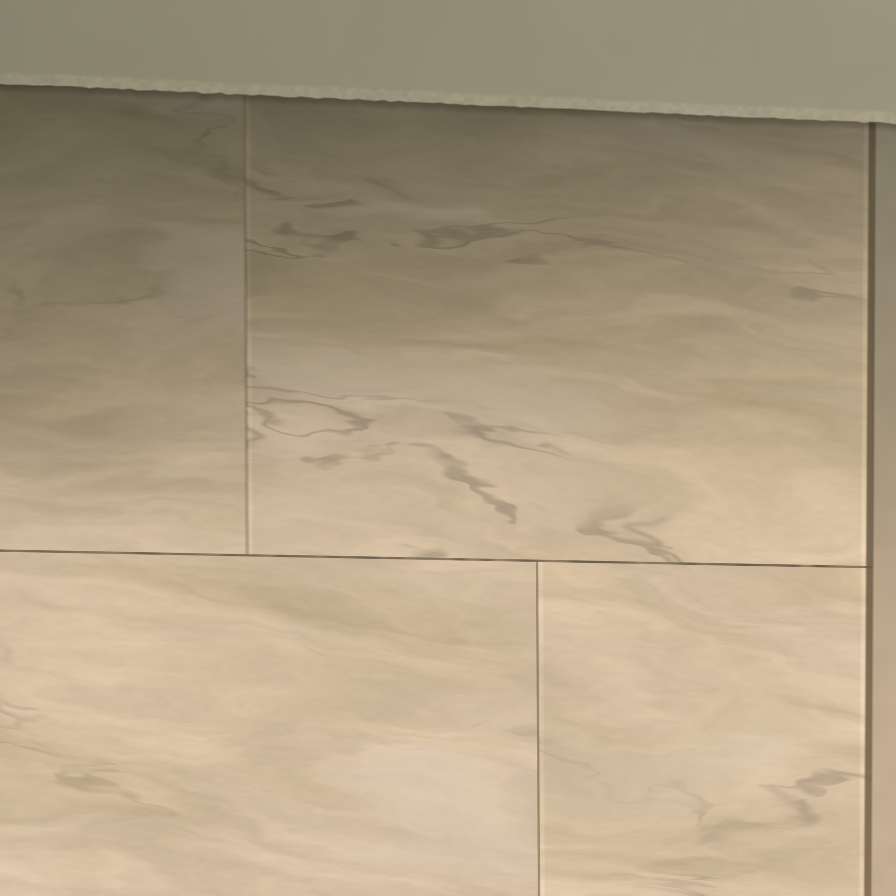
Write a three.js fragment shader that draws this texture.

```glsl
// Large travertine wall tiles in a half-offset bond below a sloping ceiling.
// Stretched, warped noise makes the grain, reseeded for each tile; thin joints,
// a corner gap, a side strip and a soft light falloff complete the wall.

#define TILE_SIZE vec2(0.70, 0.52)
#define FIRST_JOINT vec2(0.2745, 0.3855)
#define ROW_SHIFT 0.3235
#define JOINT_SLOPE 0.0190
#define CEILING_EDGE 0.9065
#define CEILING_SLOPE 0.0445
#define TRIM_HEIGHT 0.0130
#define CORNER_X 0.9685
#define JOINT_HALF 0.0007
#define GRAIN_SCALE vec2(4.2, 17.0)
#define GRAIN_STRENGTH 0.30
#define SOFT 0.0012

varying vec2 vUv;

const vec3 STONE_DARK = vec3(0.41, 0.38, 0.30);
const vec3 STONE_LIGHT = vec3(0.835, 0.745, 0.625);
const vec3 VEIN_PALE = vec3(0.86, 0.80, 0.71);
const vec3 JOINT_BROWN = vec3(0.36, 0.31, 0.24);

float hash(vec2 p) {
  vec3 q = fract(vec3(p.xyx) * 0.1031);
  q += dot(q, q.yzx + 33.33);
  return fract((q.x + q.y) * q.z);
}

float noise(vec2 p) {
  vec2 i = floor(p), f = fract(p);
  f = f * f * (3.0 - 2.0 * f);
  return mix(mix(hash(i), hash(i + vec2(1.0, 0.0)), f.x),
             mix(hash(i + vec2(0.0, 1.0)), hash(i + 1.0), f.x), f.y);
}

float fbm(vec2 p) {
  float sum = 0.0, amp = 0.5;
  for (int i = 0; i < 5; i++) {
    sum += amp * noise(p);
    p = mat2(0.98, 0.17, -0.17, 0.98) * p * 2.03 + 17.3;
    amp *= 0.52;
  }
  return sum;
}

// Soft-edged line around signed distance d
float line(float d, float halfWidth, float soft) {
  return 1.0 - smoothstep(halfWidth, halfWidth + soft, abs(d));
}

// Layered grain, dark and pale veins, seeded by the tile
vec3 stone(vec2 uv, vec2 tile, float light) {
  float seed = hash(tile + 40.0);
  vec2 p = uv;
  p.y += (seed - 0.35) * 0.22 * p.x;
  p = p * GRAIN_SCALE + seed * 61.0 + 20.0;
  vec2 warp = vec2(fbm(p * 0.55 + 5.0), fbm(p * 0.6 + 31.0)) - 0.5;
  vec2 q = p + warp * vec2(1.6, 3.4);

  float broad = fbm(q * 0.55) - 0.5;
  float fine = fbm(q * vec2(2.0, 2.4) + 9.0) - 0.5;
  float fleck = noise(uv * vec2(95.0, 260.0) + warp * 6.0) - 0.5;
  float grain = broad * 0.65 + fine * 0.55 + fleck * 0.07;

  vec3 col = mix(STONE_DARK, STONE_LIGHT, light);
  col *= 1.0 + GRAIN_STRENGTH * grain;
  col.b *= 1.0 + 0.10 * broad;

  float ridge = abs(fbm(q * vec2(0.75, 0.65) + 70.0) - 0.5);
  float patches = smoothstep(0.48, 0.70, fbm(p * 0.5 + 90.0));
  col *= 1.0 - 0.15 * patches * (1.0 - smoothstep(0.0, 0.035, ridge));
  float cloud = smoothstep(0.54, 0.74, fbm(q * 0.7 + 120.0));
  return mix(col, VEIN_PALE * mix(0.58, 1.0, light), 0.36 * cloud);
}

void main() {
  vec2 uv = vUv;

  // Tile grid, tilted slightly by perspective
  vec2 wall = vec2(uv.x + 0.006 * (uv.y - 0.6), uv.y + JOINT_SLOPE * uv.x);
  float rowPos = (wall.y - FIRST_JOINT.y) / TILE_SIZE.y;
  float row = floor(rowPos);
  float odd = mod(row, 2.0);
  float colPos = (wall.x - FIRST_JOINT.x - ROW_SHIFT * odd) / TILE_SIZE.x;
  vec2 tile = vec2(floor(colPos), row);
  vec2 toJoint = (fract(vec2(colPos, rowPos) + 0.5) - 0.5) * TILE_SIZE;

  // Light falls off towards the upper left
  float fall = uv.y + 0.16 * (0.55 - uv.x) * smoothstep(0.0, 0.6, uv.y);
  float light = 0.03 + 0.95 * smoothstep(0.96, 0.32, fall);
  vec3 col = stone(uv, tile, light);
  col *= 1.0 + 0.03 * (hash(tile + 7.0) - 0.5);

  // Joints: the horizontal one is crisp, the upper vertical one faint
  float wear = 0.5 + 0.4 * noise(uv * vec2(70.0, 30.0));
  float across = line(toJoint.y, JOINT_HALF, SOFT) * wear;
  float down = line(toJoint.x, JOINT_HALF, SOFT * mix(2.2, 1.0, odd));
  col = mix(col, JOINT_BROWN, max(across, down * mix(0.28, 0.48, odd)));
  col *= 1.0 + 0.05 * line(toJoint.x - 0.004, 0.001, 0.003);

  // Corner gap and plain side strip
  float corner = uv.x - CORNER_X - 0.006 * uv.y;
  vec3 strip = mix(vec3(0.77, 0.68, 0.57), vec3(0.51, 0.48, 0.40), smoothstep(0.1, 0.95, uv.y));
  strip *= 1.0 + 0.03 * (noise(uv * 45.0) - 0.5);
  col *= 1.0 + 0.07 * line(corner + 0.007, 0.001, 0.003);
  col = mix(col, strip, smoothstep(0.001, 0.005, corner));
  vec3 gap = mix(vec3(0.47, 0.39, 0.29), vec3(0.32, 0.29, 0.22), uv.y);
  col = mix(col, gap, 0.85 * line(corner, 0.0022, 0.0035));

  // Ceiling with its contact shadow and rough pale trim
  float rise = uv.y - CEILING_EDGE + CEILING_SLOPE * uv.x;
  rise += 0.002 * (noise(uv * vec2(110.0, 20.0)) - 0.5);
  col *= 1.0 - 0.20 * smoothstep(-0.012, 0.0, rise) - 0.06 * smoothstep(-0.06, 0.0, rise);
  vec3 ceiling = mix(vec3(0.535, 0.515, 0.43), vec3(0.61, 0.575, 0.49), uv.x);
  ceiling *= 1.0 + 0.03 * (fbm(uv * 14.0) - 0.5);
  float trim = 1.0 - smoothstep(TRIM_HEIGHT - 0.003, TRIM_HEIGHT + 0.002, rise);
  ceiling *= 1.0 + trim * (0.06 + 0.08 * (noise(uv * 190.0) - 0.5));
  col = mix(col, ceiling, smoothstep(-SOFT, SOFT, rise));

  gl_FragColor = vec4(col, 1.0);
}
```
